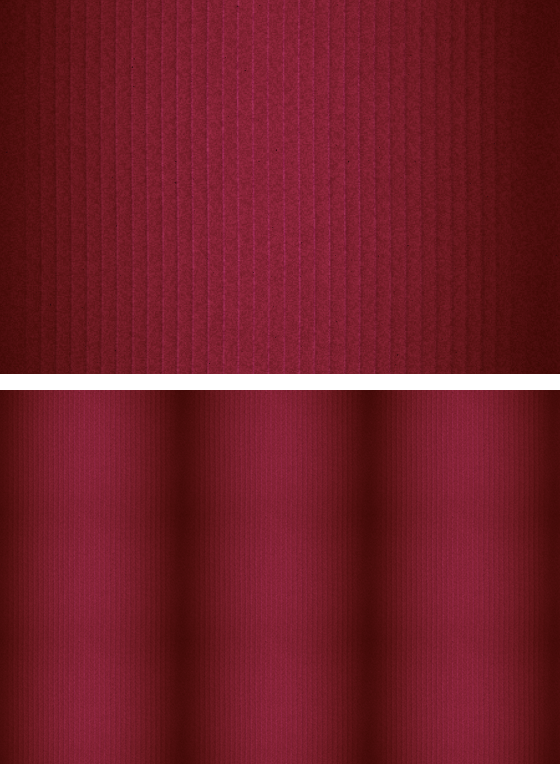
Top, the tile; bottom, the same tile 3 across and 3 down.
A Shadertoy shader for this texture:

```glsl
// Crimson corrugated cardboard: thin magenta flute lines run down the sheet,
// over a side-to-side falloff of light with paper grain and dark specks.
// Every wave, noise and cell grid has a whole period, so the sheet tiles.

#define FLUTES 37.0                      // lines across the canvas
#define FLUTE_OFFSET 0.75                // position of the first line, in flutes
#define LINE_WIDTH 0.062                 // soft half width, in flutes
#define LINE_STRENGTH 0.88
#define LIGHT_CENTRE 0.475               // brightest column
#define GRAIN 0.46                       // contrast of the paper fibres
#define SPECK_CHANCE 0.22                // share of cells with a speck
#define EDGE_COLOUR vec3(0.290, 0.048, 0.045)
#define CENTRE_COLOUR vec3(0.528, 0.136, 0.212)
#define LINE_COLOUR vec3(0.640, 0.165, 0.370)
#define SPECK_COLOUR vec3(0.160, 0.025, 0.040)

const float TAU = 6.28318;

float hash(vec2 p) {
    return fract(sin(dot(p, vec2(12.9898, 78.233))) * 43758.5453);
}

// Value noise on a grid of period.x by period.y cells, wrapping at both ends
float wrapNoise(vec2 uv, vec2 period) {
    vec2 p = uv * period;
    vec2 i = floor(p), f = fract(p);
    f = f * f * (3.0 - 2.0 * f);
    vec2 a = mod(i, period), b = mod(i + 1.0, period);
    return mix(mix(hash(a), hash(vec2(b.x, a.y)), f.x),
               mix(hash(vec2(a.x, b.y)), hash(b), f.x), f.y);
}

// Light level: 1 in the central column, 0 at the sides. The parabola is
// rounded off at its far end, so its slope is zero where it wraps.
float lightFalloff(vec2 uv) {
    float away = 2.0 * abs(fract(uv.x - LIGHT_CENTRE + 0.5) - 0.5);
    float side = away * away * (1.125 - 0.125 * pow(away, 16.0));
    float ends = 0.5 + 0.5 * cos(TAU * uv.y);
    return 1.0 - side - 0.07 * ends * ends;
}

// Fibres: mostly fine grain, with sideways streaks and faint broad mottling
float paperGrain(vec2 uv) {
    float grain = 1.00 * wrapNoise(uv, vec2(450.0, 300.0))
                + 0.36 * wrapNoise(uv, vec2(250.0, 168.0))
                + 0.20 * wrapNoise(uv, vec2(130.0, 250.0))
                + 0.12 * wrapNoise(uv, vec2(24.0, 16.0));
    return grain - 0.84;
}

// Scattered specks: at most one per cell, placed clear of the cell border
float specks(vec2 uv, float pixel) {
    vec2 cells = vec2(36.0, 24.0);
    vec2 id = mod(floor(uv * cells), cells);
    vec2 centre = 0.2 + 0.6 * vec2(hash(id + 3.1), hash(id + 7.7));
    float turn = TAU * hash(id + 11.3);
    vec2 d = fract(uv * cells) - centre;
    d = mat2(cos(turn), -sin(turn), sin(turn), cos(turn)) * d;
    d.x *= 0.7;
    float size = hash(id + 17.9);
    float radius = mix(0.014, 0.040, pow(size, 5.0));
    float blur = pixel * cells.y;
    float present = step(hash(id + 23.5), SPECK_CHANCE) * mix(0.45, 0.9, size);
    return present * (1.0 - smoothstep(radius - 0.5 * blur, radius + 0.6 * blur, length(d)));
}

void mainImage(out vec4 fragColor, in vec2 fragCoord) {
    vec2 uv = fragCoord / iResolution.xy;
    float pixel = 1.0 / iResolution.y;
    float light = lightFalloff(uv);

    // Flute coordinate with a very slight lean that returns at the seam
    float flute = uv.x * FLUTES - FLUTE_OFFSET - 0.04 * sin(TAU * uv.y);
    float id = mod(floor(flute + 0.5), FLUTES);
    float jitter = 0.04 * (hash(vec2(id, 5.0)) - 0.5);
    float offset = fract(flute + 0.5) - 0.5 - jitter;

    // Raking light: each flute slopes in tone, mirrored about the centre
    float slope = fract(flute - jitter);
    slope -= smoothstep(0.88, 1.0, slope);
    float rake = clamp(1.6 * sin(TAU * (uv.x - LIGHT_CENTRE)), -1.0, 1.0);
    float relief = 0.18 * rake * abs(rake) * (slope - 0.44);

    // Paper, with blue fading sooner than red in the half light
    float grain = GRAIN * paperGrain(uv);
    float tone = light + relief + grain * (0.5 + 0.5 * light);
    vec3 colour = mix(EDGE_COLOUR, CENTRE_COLOUR, tone);
    colour.b -= 0.05 * light * (1.0 - light);

    // Flute lines: worn along their length, faint towards the sides
    float ridge = exp(-offset * offset / (LINE_WIDTH * LINE_WIDTH));
    float wear = mix(0.6, 1.0, wrapNoise(uv + vec2(0.0, hash(vec2(id, 9.0))),
                                         vec2(FLUTES, 14.0)));
    wear *= mix(0.75, 1.0, hash(vec2(id, 2.0)));
    wear *= 0.75 + 0.5 * wrapNoise(uv, vec2(72.0, 160.0));
    float glow = light * light * light;
    vec3 lineColour = LINE_COLOUR + 0.3 * grain;
    colour = mix(colour, lineColour, LINE_STRENGTH * ridge * wear * glow);

    // Dim crease beside each line where the light rakes across
    float crease = exp(-pow((offset - 0.12 * sign(rake)) / 0.09, 2.0));
    colour *= 1.0 - 0.07 * crease * rake * rake;

    colour = mix(colour, SPECK_COLOUR, specks(uv, pixel));
    fragColor = vec4(clamp(colour, 0.0, 1.0), 1.0);
}
```
